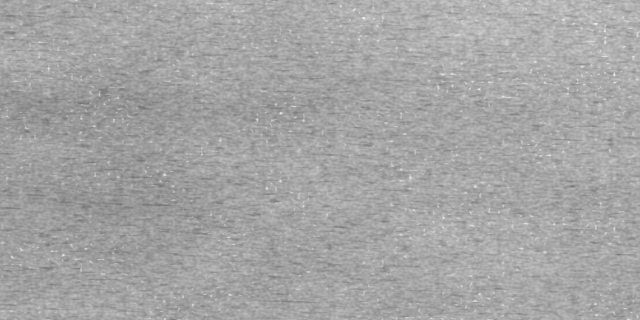
Reproduce this texture procedurally as a Shadertoy shader.

```glsl
// Grey brushed surface: soft uneven lighting, fine horizontal grain,
// short dark scratches and clustered bright specks.
// Every layer is gradient noise, stretched along x to set its direction.

vec2 gradientAt(vec2 cell) {
    vec3 h = fract(cell.xyx * vec3(0.1031, 0.1030, 0.0973));
    h += dot(h, h.yzx + 33.33);
    float angle = 6.2832 * fract((h.x + h.y) * h.z);
    return vec2(cos(angle), sin(angle));
}

float gradientNoise(vec2 p) {
    vec2 i = floor(p), f = p - i;
    vec2 u = f * f * f * (f * (f * 6.0 - 15.0) + 10.0);
    vec2 e = vec2(1.0, 0.0);
    float low = mix(dot(gradientAt(i), f),
                    dot(gradientAt(i + e), f - e), u.x);
    float high = mix(dot(gradientAt(i + e.yx), f - e.yx),
                     dot(gradientAt(i + 1.0), f - 1.0), u.x);
    return mix(low, high, u.y);
}

// Soft elliptical patch, 1 at its centre
float patchMask(vec2 p, vec2 centre, vec2 radius) {
    vec2 d = (p - centre) / radius;
    return exp(-dot(d, d));
}

// Broad light falloff with darker bands on the left
float lighting(vec2 p) {
    float tone = 0.622 + 0.018 * p.x;
    tone += 0.042 * smoothstep(0.68, 1.0, p.y) * (0.4 + 0.4 * p.x);
    tone -= 0.045 * patchMask(p, vec2(0.35, 0.37), vec2(0.45, 0.13));
    tone -= 0.042 * patchMask(p, vec2(0.40, 0.66), vec2(0.80, 0.07));
    tone += 0.045 * gradientNoise(p * vec2(1.7, 4.3) + 7.0);
    return tone + 0.035 * gradientNoise(p * vec2(4.0, 15.0) + 31.0);
}

// Fine grain, from blurry mottling to pixel-thin fibres
float grain(vec2 p) {
    float g = 0.055 * gradientNoise(p * vec2(23.0, 47.0) + 11.0);
    g += 0.075 * gradientNoise(p * vec2(37.0, 101.0) + 53.0);
    return g + 0.085 * gradientNoise(p * vec2(83.0, 119.0) + 91.0);
}

// Short dark scratches at two lengths
float scratches(vec2 p) {
    float s = 0.0;
    for (int k = 0; k < 2; k++) {
        float size = 1.0 + 0.6 * float(k);
        vec2 q = p * vec2(17.0 * size, 93.0 + 16.0 * float(k));
        s += smoothstep(0.16, 0.62, gradientNoise(q + 140.0 * size)) / size;
    }
    return s;
}

// Small bright flecks, denser where the cluster noise is high
float specks(vec2 p) {
    float cluster = gradientNoise(p * vec2(5.0, 7.0) + 19.0);
    float dots = gradientNoise(p * vec2(69.0, 89.0) + 217.0);
    return smoothstep(0.24, 0.62, dots) * clamp(0.65 + 1.3 * cluster, 0.15, 1.3);
}

void mainImage(out vec4 fragColor, in vec2 fragCoord) {
    vec2 p = fragCoord / iResolution.y;
    vec2 fibre = p + vec2(0.0, 0.025 * p.x);  // slight tilt of the grain

    float grey = lighting(p) + grain(fibre);
    grey -= 0.095 * scratches(fibre);
    grey += 0.19 * specks(fibre) + 0.010;

    fragColor = vec4(vec3(clamp(grey, 0.0, 1.0)), 1.0);
}
```
